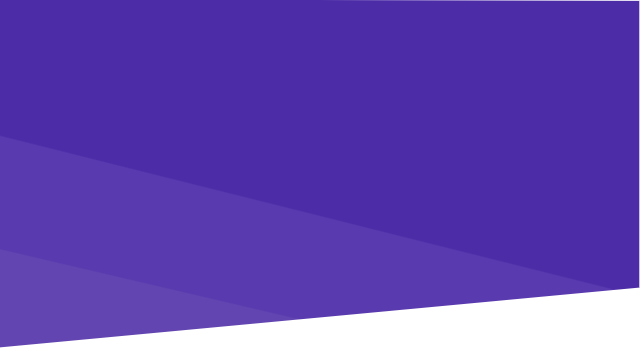
A Shadertoy shader for this background:

```glsl
// Flat violet backdrop with two paler slanted bands at the lower left,
// cut off by a rising white wedge along the bottom. Each part is a
// half-plane below a straight line, layered with antialiased edges.

#define UPPER_BAND vec2(0.612, 0.154)    // line heights at left and right sides
#define LOWER_BAND vec2(0.288, -0.140)
#define WHITE_WEDGE vec2(0.0075, 0.1785)
#define TOP_SLIVER vec2(1.0025, 0.9975)
#define RIGHT_MARGIN 0.0011
#define DEEP_VIOLET vec3(0.302, 0.176, 0.655)
#define MID_VIOLET vec3(0.350, 0.226, 0.686)
#define PALE_VIOLET vec3(0.383, 0.270, 0.692)

// Signed distance above the line, in canvas heights
float aboveLine(vec2 uv, vec2 ends, float aspect) {
    float slope = (ends.y - ends.x) / aspect;
    return (uv.y - mix(ends.x, ends.y, uv.x)) / sqrt(1.0 + slope * slope);
}

// Coverage of the region where the distance is negative
float coverage(float dist, float pixel) {
    return clamp(0.5 - dist / pixel, 0.0, 1.0);
}

void mainImage(out vec4 fragColor, in vec2 fragCoord) {
    vec2 uv = fragCoord / iResolution.xy;
    float aspect = iResolution.x / iResolution.y;
    float pixel = 1.0 / iResolution.y;

    // Violet layers, with slightly soft band edges
    vec3 color = DEEP_VIOLET;
    color = mix(color, MID_VIOLET, coverage(aboveLine(uv, UPPER_BAND, aspect), 1.5 * pixel));
    color = mix(color, PALE_VIOLET, coverage(aboveLine(uv, LOWER_BAND, aspect), 1.5 * pixel));

    // White wedge and the hairline margins at top and right
    float white = coverage(aboveLine(uv, WHITE_WEDGE, aspect), pixel);
    white = max(white, coverage(-aboveLine(uv, TOP_SLIVER, aspect), pixel));
    white = max(white, coverage((1.0 - RIGHT_MARGIN - uv.x) * aspect, pixel));
    color = mix(color, vec3(1.0), white);

    fragColor = vec4(color, 1.0);
}
```
